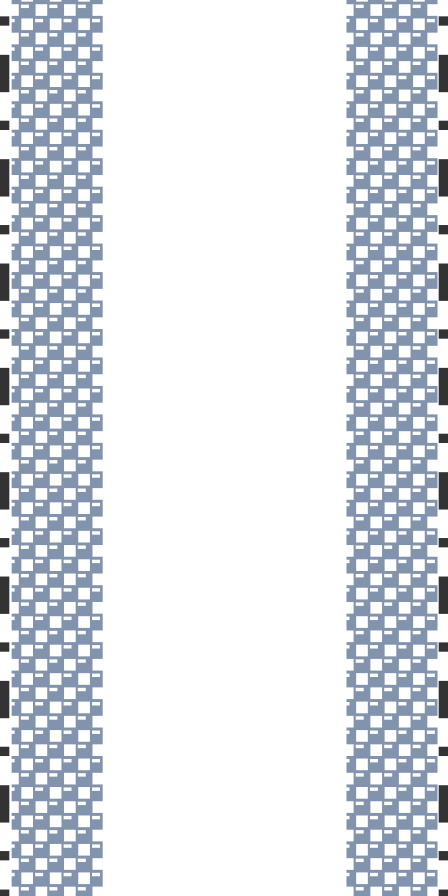
Write a Shadertoy shader that draws this pattern.

```glsl
// Two woven slate-blue checker bands on white, with dashed dark margins.
// Two staggered lattices of boxes cut white holes and small highlights
// out of each band; repeated bars form the thick and thin margin dashes.

#define WEAVE_PERIOD 0.06354
#define WEAVE_ORIGIN vec2(0.0924, 0.0224)
#define HOLE_HALF vec2(0.205)
#define GLINT_HALF vec2(0.14, 0.06)
#define GLINT_SHIFT vec2(-0.08, -0.13)
#define BAND_CENTER 0.1276
#define BAND_HALF 0.1016
#define BAND_SPACING 0.7474
#define MARGIN_WIDTH 0.0208
#define DASH_PERIOD 0.2329

const vec3 PAPER = vec3(1.0);
const vec3 SLATE = vec3(0.51, 0.58, 0.68);
const vec3 INK = vec3(0.2);

// Signed offset to the nearest point of a unit lattice
float nearest(float x) { return fract(x + 0.5) - 0.5; }
vec2 nearest(vec2 x) { return fract(x + 0.5) - 0.5; }

// Soft coverage of an interval centred on zero
float span(float x, float halfSize, float blur) {
    return clamp((halfSize - abs(x)) / blur + 0.5, 0.0, 1.0);
}

// Soft coverage of a box repeated on the unit lattice
float boxes(vec2 q, vec2 halfSize, float blur) {
    vec2 d = nearest(q);
    return span(d.x, halfSize.x, blur) * span(d.y, halfSize.y, blur);
}

// Blue amount of the weave
float weave(vec2 p, float pixel) {
    vec2 q = (p - WEAVE_ORIGIN) / WEAVE_PERIOD;
    float blur = pixel / WEAVE_PERIOD;
    float white = 0.0;
    for (int i = 0; i < 2; i++) {
        vec2 hole = q - 0.5 * float(i);
        vec2 block = hole - vec2(0.0, 0.5);
        white = max(white, boxes(hole, HOLE_HALF, blur));
        white = max(white, boxes(block - GLINT_SHIFT, GLINT_HALF, blur));
    }
    return 1.0 - white;
}

// One repeated margin dash
float dash(float y, float center, float halfSize, float pixel) {
    float d = nearest((y - center) / DASH_PERIOD) * DASH_PERIOD;
    return span(d, halfSize, pixel);
}

void mainImage(out vec4 fragColor, in vec2 fragCoord) {
    // Canvas width is one unit, height is two, y runs downward
    vec2 uv = fragCoord / iResolution.xy;
    vec2 p = vec2(uv.x, 2.0 * (1.0 - uv.y));
    float pixel = 1.0 / iResolution.x;

    // The right band repeats the left one
    vec2 bandPoint = p - vec2(step(0.5, p.x) * BAND_SPACING, 0.0);
    float band = span(bandPoint.x - BAND_CENTER, BAND_HALF, pixel);
    vec3 color = mix(PAPER, SLATE, band * weave(bandPoint, pixel));

    // Dashed outer margins
    float edge = min(p.x, 1.0 - p.x);
    float dashes = max(dash(p.y, 0.1641, 0.0417, pixel),
                       dash(p.y, 0.0469, 0.0104, pixel));
    color = mix(color, INK, span(edge, MARGIN_WIDTH, pixel) * dashes);

    fragColor = vec4(color, 1.0);
}
```
